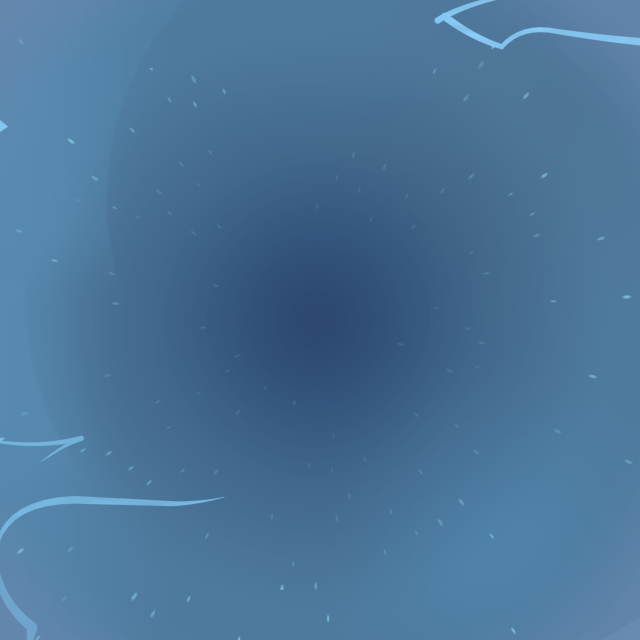
A WebGL 2 fragment shader for this background:

```glsl
#version 300 es
precision highp float;
// A deep blue tunnel: radial colour stops with faint rings and soft veils,
// specks scattered on a polar grid and pointing outward from the centre,
// and pale tapered ribbons drawn as Bezier strokes near the borders.
uniform vec2 u_resolution;
out vec4 outColor;

const vec2 CENTER = vec2(0.495, 0.499);
const vec3 CORE = vec3(0.175, 0.285, 0.445);
const vec3 INNER = vec3(0.205, 0.335, 0.49);
const vec3 MIDDLE = vec3(0.265, 0.415, 0.555);
const vec3 OUTER = vec3(0.305, 0.48, 0.62);
const vec3 LEFT_GLOW = vec3(0.35, 0.55, 0.70);
const vec3 CORNER = vec3(0.40, 0.525, 0.68);
const vec3 SPECK = vec3(0.52, 0.80, 0.90);
const vec3 RIBBON_LOW = vec3(0.47, 0.73, 0.89);
const vec3 RIBBON_HIGH = vec3(0.54, 0.81, 0.98);
const float TAU = 6.2831853;
const float CELL = 0.05;
const float SPECK_CHANCE = 0.36;
const float RING_STEP = 0.022;
const int STROKE_STEPS = 8;

float hash(vec2 p) {
    return fract(sin(dot(p, vec2(127.1, 311.7))) * 43758.5453);
}

float noise(vec2 p) {
    vec2 i = floor(p), f = fract(p);
    f = f * f * (3.0 - 2.0 * f);
    return mix(mix(hash(i), hash(i + vec2(1, 0)), f.x),
               mix(hash(i + vec2(0, 1)), hash(i + vec2(1, 1)), f.x), f.y);
}

// Signed distance to a quadratic Bezier stroke; w holds both end half-widths
float stroke(vec2 p, vec2 a, vec2 b, vec2 c, vec2 w) {
    float d = 1.0;
    vec2 from = a;
    for (int i = 1; i <= STROKE_STEPS; i++) {
        float t = float(i) / float(STROKE_STEPS);
        vec2 to = mix(mix(a, b, t), mix(b, c, t), t);
        vec2 span = to - from;
        float h = clamp(dot(p - from, span) / dot(span, span), 0.0, 1.0);
        float along = t + (h - 1.0) / float(STROKE_STEPS);
        d = min(d, length(p - from - h * span) - mix(w.x, w.y, along));
        from = to;
    }
    return d;
}

float upperRibbons(vec2 p) {
    float d = stroke(p, vec2(0.775, 1.003), vec2(0.714, 0.988), vec2(0.684, 0.968), vec2(0.003, 0.005));
    d = min(d, stroke(p, vec2(0.695, 0.974), vec2(0.74, 0.94), vec2(0.784, 0.927), vec2(0.006, 0.004)));
    d = min(d, stroke(p, vec2(0.784, 0.927), vec2(0.815, 0.962), vec2(0.87, 0.951), vec2(0.0035, 0.004)));
    d = min(d, stroke(p, vec2(0.87, 0.951), vec2(0.94, 0.94), vec2(1.01, 0.934), vec2(0.004, 0.006)));
    return min(d, stroke(p, vec2(-0.01, 0.803), vec2(0.0, 0.803), vec2(0.012, 0.802), vec2(0.014, 0.0005)));
}

float lowerRibbons(vec2 p) {
    float d = stroke(p, vec2(-0.01, 0.311), vec2(0.06, 0.299), vec2(0.127, 0.315), vec2(0.002, 0.004));
    d = min(d, stroke(p, vec2(0.127, 0.315), vec2(0.10, 0.305), vec2(0.065, 0.279), vec2(0.004, 0.0005)));
    d = min(d, stroke(p, vec2(-0.005, 0.15), vec2(0.015, 0.217), vec2(0.117, 0.219), vec2(0.003, 0.006)));
    d = min(d, stroke(p, vec2(0.117, 0.219), vec2(0.195, 0.216), vec2(0.267, 0.213), vec2(0.006, 0.004)));
    return min(d, stroke(p, vec2(0.267, 0.213), vec2(0.306, 0.213), vec2(0.35, 0.223), vec2(0.004, 0.0005)));
}

float cornerRibbon(vec2 p) {
    float d = stroke(p, vec2(-0.005, 0.105), vec2(0.006, 0.055), vec2(0.05, 0.02), vec2(0.005, 0.008));
    return min(d, stroke(p, vec2(0.05, 0.017), vec2(0.048, 0.01), vec2(0.046, -0.01), vec2(0.008, 0.004)));
}

// One radial speck in each chosen polar cell, brighter toward the border
float specks(vec2 q, float aa) {
    float r = length(q);
    float ring = floor(r / CELL);
    float ringRadius = (ring + 0.5) * CELL;
    float sectors = max(floor(TAU * ringRadius / CELL), 1.0);
    float turn = fract(atan(q.y, q.x) / TAU + 1.0) * sectors;
    vec2 id = vec2(floor(turn), ring);
    vec2 jitter = 0.2 + 0.6 * vec2(hash(id + 3.1), hash(id + 8.7));
    vec2 local = vec2(r - (ring + jitter.x) * CELL, (fract(turn) - jitter.y) * TAU * r / sectors);
    float size = mix(0.6, 1.1, hash(id + 5.3)) * mix(0.8, 1.1, smoothstep(0.2, 0.5, r));
    float d = (length(local / vec2(0.0055, 0.0022)) - size) * 0.0022;
    float glow = mix(0.16, 0.85, smoothstep(0.22, 0.5, r) * hash(id + 1.9));
    float chosen = step(hash(id), SPECK_CHANCE * mix(1.0, 0.45, smoothstep(0.35, 0.55, r)));
    return chosen * glow * step(0.13, r) * (1.0 - smoothstep(-aa, aa, d));
}

void main() {
    vec2 p = gl_FragCoord.xy / u_resolution;
    vec2 q = p - CENTER;
    float aa = 0.8 / min(u_resolution.x, u_resolution.y);

    // Radial depth with slightly stepped rings
    float r = length(q) + 0.016 * (noise(p * 6.0) - 0.5);
    r = mix(r, (floor(r / RING_STEP) + 0.5) * RING_STEP, 0.25);
    vec3 color = mix(CORE, INNER, smoothstep(0.0, 0.16, r));
    color = mix(color, MIDDLE, smoothstep(0.10, 0.30, r));
    color = mix(color, OUTER, smoothstep(0.24, 0.48, r));

    // Brighter left side, veil edges and cool lower haze
    float veil = smoothstep(-0.003, 0.003, length(p - vec2(0.62, 0.69)) - 0.453);
    veil *= smoothstep(0.52, 0.66, p.y) * (1.0 - smoothstep(0.25, 0.35, p.x));
    float sideVeil = smoothstep(-0.004, 0.004, length(p - vec2(0.52, 0.54)) - 0.482);
    sideVeil *= smoothstep(0.2, 0.35, p.y) * (1.0 - smoothstep(0.54, 0.6, p.y)) * step(p.x, 0.3);
    float leftSide = smoothstep(0.28, 0.0, p.x) * smoothstep(0.3, 0.46, r);
    color = mix(color, LEFT_GLOW, clamp(0.65 * leftSide + 0.25 * veil + 0.2 * sideVeil, 0.0, 1.0));
    color += vec3(0.01, 0.03, 0.04) * smoothstep(0.3, 0.0, length(p - vec2(0.76, 0.17)));
    color -= vec3(0.0, 0.02, 0.025) * smoothstep(0.4, 0.0, length(p - vec2(0.86, 0.82)));
    color = mix(color, CORNER, 0.85 * smoothstep(0.52, 0.69, r));
    color += 0.025 * smoothstep(-aa, aa, 0.6 * (p.x - 0.94) - p.y);

    color = mix(color, SPECK, specks(q, aa));

    // Ribbons with soft brush shading
    float shade = 0.8 + 0.2 * noise(p * vec2(25.0, 90.0));
    color = mix(color, RIBBON_LOW, shade * (1.0 - smoothstep(-aa, aa, lowerRibbons(p))));
    color = mix(color, RIBBON_HIGH, shade * (1.0 - smoothstep(-aa, aa, upperRibbons(p))));
    color = mix(color, RIBBON_LOW, 0.65 * shade * (1.0 - smoothstep(-aa, aa, cornerRibbon(p))));
    outColor = vec4(color, 1.0);
}
```
